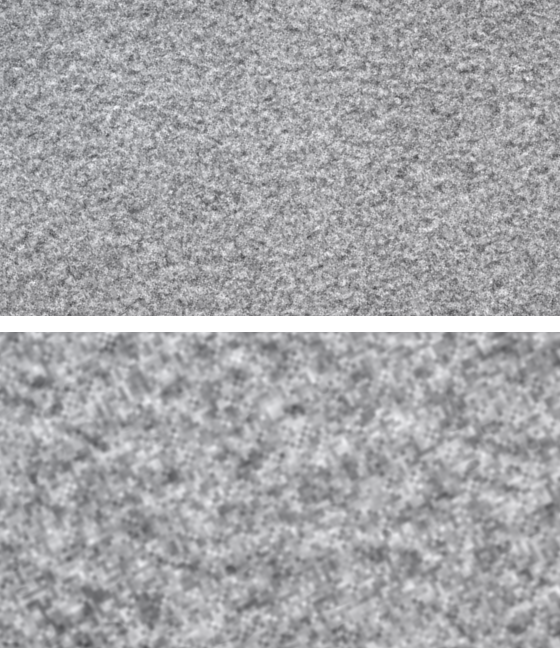
Top, the full canvas; bottom, a detail of the centre.
This texture is drawn by a WebGL 2 fragment shader. Its source:

```glsl
#version 300 es
precision highp float;

uniform vec2 u_resolution;
out vec4 fragColor;

float hash(ivec2 cell) {
    uint h = uint(cell.x) * 1597334677u ^ uint(cell.y) * 3812015801u;
    h = (h ^ (h >> 16)) * 2246822519u;
    h = (h ^ (h >> 13)) * 3266489917u;
    return float((h ^ (h >> 16)) >> 8) / 16777216.0;
}

// Smooth value noise, centred on zero
float noise(vec2 p) {
    ivec2 cell = ivec2(floor(p));
    vec2 f = fract(p);
    f = f * f * (3.0 - 2.0 * f);
    float low = mix(hash(cell), hash(cell + ivec2(1, 0)), f.x);
    float high = mix(hash(cell + ivec2(0, 1)), hash(cell + ivec2(1, 1)), f.x);
    return mix(low, high, f.y) - 0.5;
}

vec2 rotate(vec2 p, float angle) {
    float c = cos(angle), s = sin(angle);
    return vec2(c * p.x - s * p.y, s * p.x + c * p.y);
}

// Lumpy surface, slightly wider than tall
float height(vec2 p) {
    vec2 q = rotate(p, 0.25) * vec2(38.0, 50.0);
    return noise(q) + 0.5 * noise(rotate(q, 0.9) * 1.9 + 31.7);
}

void main() {
    vec2 uv = gl_FragCoord.xy / u_resolution;
    vec2 p = gl_FragCoord.xy / u_resolution.y;

    // Irregular warp breaks up the lattice
    vec2 warp = vec2(noise(p * 31.0 + 7.3), noise(p * 31.0 + 53.1));
    vec2 q = p + 0.014 * warp;

    // Relief lit from the upper left
    float relief = height(q) - height(q + vec2(-0.004, 0.010));

    // Sand grains at two sizes
    float coarse = noise(rotate(q, 0.6) * 98.0 + 11.0);
    float fine = noise(rotate(p, 1.1) * 200.0 + 71.0);

    // Small dark pits
    float pit = smoothstep(0.14, 0.38, noise(rotate(q, -0.4) * vec2(54.0, 66.0) + 19.0));

    // Broad uneven light, dimmer toward the corners
    vec2 centre = uv - vec2(0.48, 0.55);
    float light = 0.04 * noise(p * 3.0 + 4.0) - 0.08 * dot(centre, centre);

    float tone = 0.663 + 0.19 * relief + 0.20 * coarse + 0.27 * fine - 0.10 * pit + light;

    // Cool at the upper left, neutral below
    float cool = smoothstep(0.9, 0.0, distance(uv, vec2(0.0, 0.75)));
    vec3 tint = mix(vec3(0.0, -0.001, 0.008), vec3(-0.006, 0.001, 0.016), cool);
    fragColor = vec4(clamp(tone + tint, 0.0, 1.0), 1.0);
}
```
